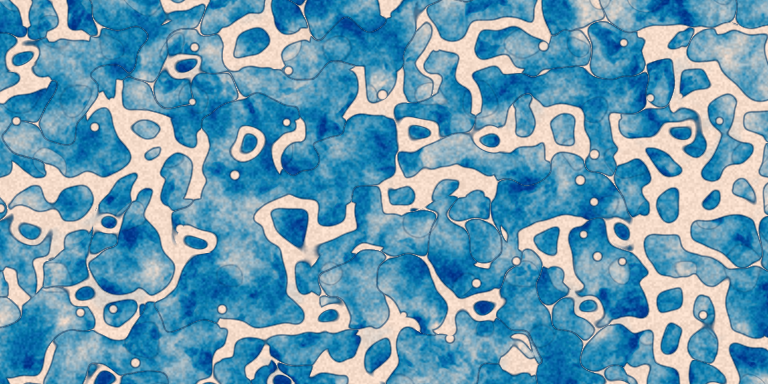
Give the GLSL for this pattern, as a WebGL 1 fragment shader.

```glsl
precision highp float;
// Blue watercolour blobs parted by winding channels of bare cream paper.
// Cells of three families merge by soft cellular distance; gaps between families
// open into channels. Scattered pools, dots and washes and layered noise finish it.

uniform vec2 u_resolution;

const vec3 PAPER = vec3(0.96, 0.86, 0.79);
const vec3 PALE  = vec3(0.58, 0.70, 0.76);
const vec3 MID   = vec3(0.32, 0.60, 0.73);
const vec3 BLUE  = vec3(0.05, 0.50, 0.69);
const vec3 DEEP  = vec3(0.01, 0.38, 0.64);
const vec3 NAVY  = vec3(0.00, 0.23, 0.56);
const vec3 INK   = vec3(0.04, 0.22, 0.38);

const float CELL = 0.098;          // blob spacing, canvas height = 1
const float SOFTNESS = 7.5;        // lower merges and rounds the blobs more
const float CHANNEL = 0.25;        // widest channel, in cells
const float POOL_SIZE = 0.041;
const float EYE_SIZE = 0.019;
const float DOT_SIZE = 0.011;
const float OUTLINE = 0.0035;
const float BASE_TONE = 1.1;       // 0 is pale, 4 is navy
const float MOTTLE = 6.8;
const float GRAIN = 0.10;

float hash(vec2 p) {
  vec3 q = fract(p.xyx * vec3(0.1031, 0.1030, 0.0973));
  q += dot(q, q.yzx + 33.33);
  return fract((q.x + q.y) * q.z);
}

float noise(vec2 p) {
  vec2 i = floor(p), f = fract(p);
  f = f * f * (3.0 - 2.0 * f);
  return mix(mix(hash(i), hash(i + vec2(1, 0)), f.x),
             mix(hash(i + vec2(0, 1)), hash(i + vec2(1, 1)), f.x), f.y);
}

float fbm(vec2 p) {
  float sum = 0.0, amp = 0.46;
  for (int i = 0; i < 4; i++) {
    sum += amp * noise(p);
    p = mat2(1.6, 1.2, -1.2, 1.6) * p + 7.3;
    amp *= 0.6;
  }
  return sum;
}

float smoothMin(float a, float b, float k) {
  float h = max(k - abs(a - b), 0.0) / k;
  return min(a, b) - 0.25 * h * h * k;
}

// Layered sines that make the outlines wander.
vec2 warp(vec2 uv) {
  return uv + 3.0 + 0.012 * sin(uv.yx * vec2(19.0, 16.0) + 2.0 * sin(uv * 9.0))
       + 0.005 * sin(uv.yx * vec2(51.0, 57.0) + 3.0 * sin(uv * 19.0));
}

// One mark per brick: xy = offset from its centre, zw = random values.
vec4 scatter(vec2 p, float size, float seed) {
  vec2 g = p / size;
  g.x += 0.5 * mod(floor(g.y), 2.0);
  vec2 id = floor(g) + seed;
  vec2 centre = 0.35 + 0.3 * vec2(hash(id + 11.0), hash(id + 23.0));
  return vec4((fract(g) - centre) * size, hash(id + 37.0), hash(id + 59.0));
}

// x = raw distance of the nearest family to its channel, y = its tone.
vec2 families(vec2 uv) {
  vec2 p = warp(uv), g = p / CELL, id = floor(g);
  vec3 weight = vec3(1e-9), tone = vec3(0.0);
  for (int j = -2; j <= 2; j++) {
    for (int i = -2; i <= 2; i++) {
      vec2 c = id + vec2(float(i), float(j));
      vec2 d = abs(c + 0.12 + 0.76 * vec2(hash(c + 3.0), hash(c + 71.0)) - g);
      float dist = pow(dot(d * d, d) + 1e-6, 1.0 / 3.0);
      float kind = floor(3.0 * hash(c + 131.0));
      vec3 member = 1.0 - step(0.5, abs(vec3(0, 1, 2) - kind));
      vec3 w = member * exp(-SOFTNESS * dist);
      weight += w;
      tone += w * (hash(c + 173.0) - 0.5);
    }
  }
  float own = max(weight.x, max(weight.y, weight.z));
  float rivals = dot(weight, vec3(1.0)) - own;
  float lead = log(own / max(rivals, 1e-9)) / SOFTNESS;
  float open = smoothstep(0.48, 0.58, noise(p * 8.5 + 40.0));
  return vec2((lead - CHANNEL * open) * CELL, dot(tone, step(vec3(own), weight)) / own);
}

vec3 pigment(float s) {
  vec3 c = mix(PAPER, PALE, clamp(0.5 * s + 1.0, 0.0, 1.0));
  c = mix(c, MID, clamp(s, 0.0, 1.0));
  c = mix(c, BLUE, clamp(s - 1.0, 0.0, 1.0));
  c = mix(c, DEEP, clamp(s - 2.0, 0.0, 1.0));
  return mix(c, NAVY, clamp(s - 3.0, 0.0, 1.0));
}

void main() {
  vec2 uv = gl_FragCoord.xy / u_resolution.y;
  float px = 1.0 / u_resolution.y;
  vec2 p = warp(uv);

  // Distance to the paint edge, evened by its slope: positive in paint.
  vec2 family = families(uv), e = vec2(0.0015, 0.0);
  vec2 slope = vec2(families(uv + e.xy).x, families(uv + e.yx).x) - family.x;
  float edge = family.x / max(length(slope) / e.x, 0.8);

  // Paper pools with a dark eye, and small paper dots.
  vec4 pool = scatter(p, 0.22, 5.0);
  float eye = 1.0;
  if (pool.z < 0.45) {
    float rim = length(pool.xy * vec2(0.85, 1.1)) - POOL_SIZE * (0.8 + 0.3 * pool.w);
    edge = smoothMin(edge, rim, 0.025);
    eye = length((pool.xy + 0.012 * (pool.w - 0.5)) * vec2(0.75, 1.1)) - EYE_SIZE;
    edge = max(edge, -eye);
  }
  vec4 dots = scatter(uv + 3.0, 0.07, 90.0);
  if (dots.z < 0.08) edge = min(edge, length(dots.xy) - DOT_SIZE * (0.8 + 0.4 * dots.w));

  // Paint strength: mottling, dark blots, pooled rims and overlapping washes.
  float tone = BASE_TONE + 1.5 * family.y + MOTTLE * (fbm(p * 13.0) - 0.5);
  tone += 1.7 * smoothstep(0.6, 0.76, fbm(p * 14.0 + 60.0));
  tone += 0.35 * exp(-max(edge, 0.0) / 0.008) + 0.9 * (noise(uv * 130.0) - 0.5);
  tone += 1.8 * (1.0 - smoothstep(-0.01, 0.004, eye));
  vec4 wash = scatter(p + 0.09, 0.15, 200.0);
  float washEdge = length(wash.xy) - mix(0.025, 0.05, wash.w);
  float hasWash = step(wash.z, 0.5);
  tone += hasWash * mix(-1.2, 0.8, wash.z / 0.5) * (1.0 - smoothstep(-px, px, washEdge));
  float washLine = hasWash * (1.0 - smoothstep(0.0, OUTLINE + px * 0.5, abs(washEdge)));

  // Paint over faintly stained paper, with thin dried outlines and paper grain.
  vec3 paint = mix(pigment(tone), INK, 0.25 * washLine);
  vec3 paper = mix(PAPER, PALE, 0.3 * smoothstep(0.6, 0.8, fbm(p * 8.0 + 90.0)));
  vec3 color = mix(paper, paint, smoothstep(-0.5 * px, 0.5 * px, edge));
  float line = 1.0 - smoothstep(0.0, OUTLINE + px * 0.3, abs(edge));
  color = mix(color, INK, 0.6 * line);
  color += GRAIN * (noise(uv * 190.0) - 0.5);
  gl_FragColor = vec4(clamp(color, 0.0, 1.0), 1.0);
}
```
